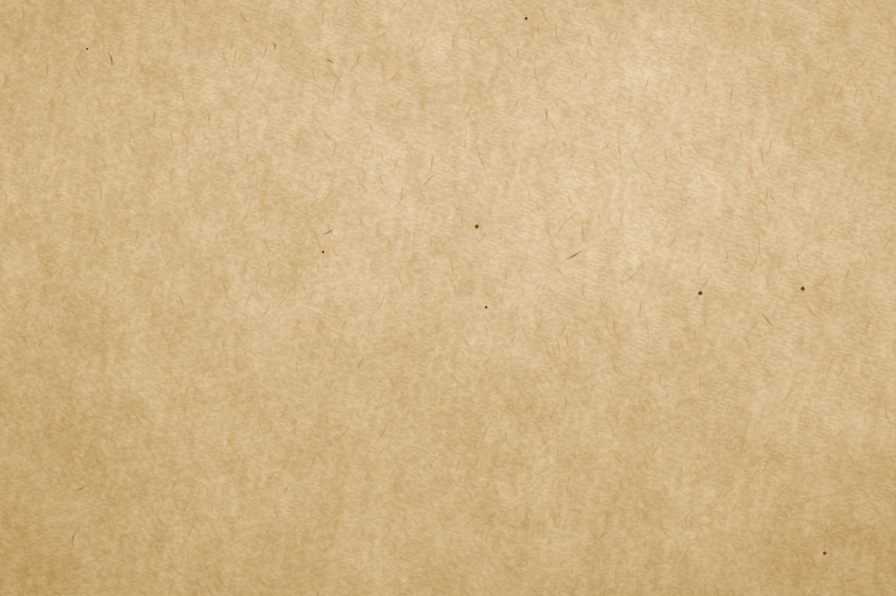
Write a Shadertoy shader that draws this texture.

```glsl
// Draws warm kraft paper with fine grain, short upright fibres and a few dark specks.

// Colours
const vec3 PAPER_DARK  = vec3(0.74, 0.605, 0.385);
const vec3 PAPER_LIGHT = vec3(0.865, 0.765, 0.605);
const vec3 FIBRE_TAN   = vec3(0.72, 0.53, 0.26);
const vec3 FIBRE_BROWN = vec3(0.50, 0.31, 0.10);
const vec3 FIBRE_PALE  = vec3(0.92, 0.84, 0.70);
const vec3 SPECK_BROWN = vec3(0.42, 0.20, 0.04);

// Lighting, in canvas fractions
const vec2  LIGHT_CENTRE  = vec2(0.60, 0.74);
const float LIGHT_TONE    = 1.21;
const float LIGHT_FALLOFF = 1.08;
const float LIGHT_SOFTEN  = 0.15;

// Grain strengths, in steps between dark and light paper
const float BLOTCH     = 0.23;
const float STREAK     = 0.22;
const float PULP       = 0.24;
const float FINE_GRAIN = 0.46;

// Specks, in canvas heights
const float SPECK_CELL   = 0.20;
const float SPECK_SHARE  = 0.20;
const float SPECK_RADIUS = 0.0038;

const float HALF_PI = 1.5708;

// Turns the grain off the canvas axes so that no grid shows
const mat2 GRAIN_TURN = mat2(0.96, 0.28, -0.28, 0.96);

float hash(vec2 p) {
    return fract(sin(dot(p, vec2(127.1, 311.7))) * 43758.5453);
}

vec2 hash2(vec2 p) {
    return vec2(hash(p), hash(p + 57.3));
}

// Smooth value noise, centred on zero
float noise(vec2 p) {
    vec2 i = floor(p), f = fract(p);
    f = f * f * (3.0 - 2.0 * f);
    float low  = mix(hash(i), hash(i + vec2(1, 0)), f.x);
    float high = mix(hash(i + vec2(0, 1)), hash(i + vec2(1, 1)), f.x);
    return mix(low, high, f.y) - 0.5;
}

// Coverage of scattered curved fibres, one candidate per cell
float fibres(vec2 p, float cell, float halfLength, float width,
             float share, float spread, float seed, float edge) {
    vec2 home = floor(p / cell);
    float cover = 0.0;
    for (int y = -1; y <= 1; y++)
    for (int x = -1; x <= 1; x++) {
        vec2 id = home + vec2(x, y);
        vec2 key = id + seed;
        if (hash(key + 3.7) > share) continue;
        vec2 d = p - (id + hash2(key)) * cell;
        float angle = HALF_PI + (hash(key + 11.1) - 0.5) * spread;
        float c = cos(angle), s = sin(angle);
        d = vec2(c * d.x + s * d.y, c * d.y - s * d.x);
        float reach = halfLength * mix(0.3, 1.0, hash(key + 23.9));
        float bend = (hash(key + 31.3) - 0.5) * 0.5 / reach;
        d.y += bend * d.x * d.x;
        float dist = length(vec2(max(abs(d.x) - reach, 0.0), d.y));
        float strength = mix(0.25, 1.0, hash(key + 41.7));
        strength *= 1.0 - 0.5 * smoothstep(0.0, reach, abs(d.x));
        cover = max(cover, strength * (1.0 - smoothstep(0.0, width + edge, dist)));
    }
    return cover;
}

// Coverage of rare round specks of varied size
float specks(vec2 p, float edge) {
    vec2 home = floor(p / SPECK_CELL);
    float cover = 0.0;
    for (int y = -1; y <= 1; y++)
    for (int x = -1; x <= 1; x++) {
        vec2 id = home + vec2(x, y);
        if (hash(id + 71.3) > SPECK_SHARE) continue;
        vec2 d = p - (id + hash2(id + 83.1)) * SPECK_CELL;
        float radius = SPECK_RADIUS * mix(0.4, 1.0, hash(id + 97.9));
        float dist = length(d);
        cover = max(cover, 1.0 - smoothstep(radius - edge, radius + edge, dist));
    }
    return cover;
}

void mainImage(out vec4 fragColor, in vec2 fragCoord) {
    vec2 uv = fragCoord / iResolution.xy;
    vec2 p = fragCoord / iResolution.y;
    vec2 q = GRAIN_TURN * p;
    float edge = 0.7 / iResolution.y;

    // Soft light from the upper right, darker lower corners
    float tone = LIGHT_TONE - LIGHT_FALLOFF * length(vec3(uv - LIGHT_CENTRE, LIGHT_SOFTEN));

    // Cloudy pulp, faint upright streaks and fine grain
    tone += BLOTCH * (noise(q * 7.0) + noise(q * 22.0 + 7.0));
    tone += STREAK * noise(p * vec2(93.0, 31.0) + 19.0);
    tone += PULP * noise(q * vec2(100.0, 125.0) + 31.0);
    tone += FINE_GRAIN * noise(q * vec2(210.0, 290.0) + 43.0);
    vec3 colour = mix(PAPER_DARK, PAPER_LIGHT, tone);

    // Fibres, from faint and dense to bold and rare
    float pale  = fibres(p, 0.035, 0.011, 0.0014, 0.7, 6.0, 5.0, edge);
    float faint = fibres(p, 0.032, 0.015, 0.0014, 0.8, 1.5, 17.0, edge);
    float plain = fibres(p, 0.080, 0.020, 0.0014, 0.45, 1.8, 29.0, edge);
    float bold  = fibres(p, 0.170, 0.015, 0.0016, 0.22, 2.4, 47.0, edge);
    colour = mix(colour, FIBRE_PALE, 0.30 * pale);
    colour = mix(colour, FIBRE_TAN, 0.40 * faint);
    colour = mix(colour, FIBRE_TAN, 0.50 * plain);
    colour = mix(colour, FIBRE_BROWN, 0.65 * bold);

    colour = mix(colour, SPECK_BROWN, 0.85 * specks(p, edge));
    fragColor = vec4(colour, 1.0);
}
```
